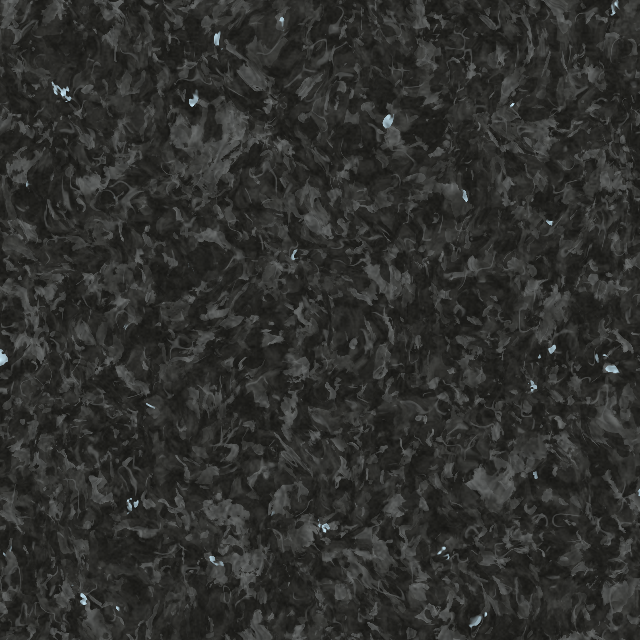
Reproduce this texture procedurally as a Shadertoy shader.

```glsl
const vec3 BLACK = vec3(0.118, 0.118, 0.108);
const vec3 CHARCOAL = vec3(0.172, 0.172, 0.162);
const vec3 SLATE = vec3(0.232, 0.235, 0.225);
const vec3 ASH = vec3(0.385, 0.395, 0.392);
const vec3 ICE = vec3(0.74, 0.85, 0.90);

const float COARSE_WARP = 0.04;
const float FINE_WARP = 0.017;
const float FLAKE_LEVEL = 0.79;
const int FLAKE_LAYERS = 4;
const float VEIN_WIDTH = 0.05;
const float CHIP_GRID = 7.0;
const float CHIP_CHANCE = 0.5;
const float MOTTLE = 0.34;
const float GRAIN = 0.035;

float hash(vec2 p) {
    return fract(sin(dot(p, vec2(127.1, 311.7))) * 43758.5453);
}

float noise(vec2 p) {
    vec2 i = floor(p), f = fract(p);
    f = f * f * (3.0 - 2.0 * f);
    return mix(mix(hash(i), hash(i + vec2(1, 0)), f.x),
               mix(hash(i + vec2(0, 1)), hash(i + vec2(1, 1)), f.x), f.y);
}

mat2 rotation(float a) {
    float c = cos(a), s = sin(a);
    return mat2(c, s, -s, c);
}

float fbm(vec2 p) {
    float sum = 0.0, amp = 0.53;
    for (int i = 0; i < 4; i++) {
        sum += amp * noise(p);
        p = rotation(0.6) * p * 2.03 + 17.3;
        amp *= 0.5;
    }
    return sum;
}

vec2 swirl(vec2 p, float freq, float amount) {
    return p + amount * (vec2(noise(p * freq + 3.7), noise(p * freq + 41.2)) - 0.5);
}

// Torn flakes of one layer: x is coverage, y is brightness
vec2 flakes(vec2 p, float layer) {
    float freq = 27.0 + 15.0 * layer;
    vec2 q = swirl(p + layer * 3.17, 38.0 + 14.0 * layer, FINE_WARP);
    vec2 r = rotation(1.4 * (hash(vec2(layer, 5.0)) - 0.5)) * q * freq * vec2(1.3, 0.75);
    float tear = fbm(q * 120.0) - 0.5;
    float cover = smoothstep(-0.03, 0.04, noise(r) + 0.45 * tear - FLAKE_LEVEL);
    float streak = noise(r * vec2(6.0, 2.0) + 9.0);
    float tone = smoothstep(0.2, 0.9, noise(q * 36.0 + 60.0));
    return vec2(cover * mix(0.5, 1.0, streak), tone);
}

// Thin curled lines, broken up into patches
float veins(vec2 q) {
    float ridge = abs(noise(q * vec2(66.0, 48.0) + 23.0) - 0.5);
    float patches = smoothstep(0.54, 0.72, noise(q * 52.0 + 80.0));
    return (1.0 - smoothstep(0.3 * VEIN_WIDTH, 1.6 * VEIN_WIDTH, ridge)) * patches;
}

// Sparse clusters of icy splinters
float chips(vec2 p, vec2 q) {
    float splinter = 0.65 * noise(q * vec2(105.0, 75.0)) + 0.35 * noise(q * 210.0);
    float mask = 0.0;
    vec2 cell = floor(p * CHIP_GRID);
    for (int y = -1; y <= 1; y++)
    for (int x = -1; x <= 1; x++) {
        vec2 id = cell + vec2(x, y);
        if (hash(id + 7.7) > CHIP_CHANCE) continue;
        vec2 centre = (id + vec2(hash(id + 1.3), hash(id + 2.9))) / CHIP_GRID;
        vec2 size = vec2(0.014, 0.030) * mix(0.6, 1.25, hash(id + 4.1));
        vec2 d = rotation(2.0 * (hash(id + 6.2) - 0.5)) * (p - centre);
        float body = clamp(2.2 * (1.0 - length(d / size)), 0.0, 1.0);
        mask = max(mask, smoothstep(0.53, 0.66, splinter * body));
    }
    return mask;
}

void mainImage(out vec4 fragColor, in vec2 fragCoord) {
    vec2 uv = fragCoord / iResolution.y;
    vec2 p = swirl(uv, 9.0, COARSE_WARP);
    vec2 q = swirl(p, 44.0, FINE_WARP);

    // Mottled dark ground
    vec3 col = mix(BLACK, CHARCOAL, smoothstep(0.34, 0.68, fbm(q * 62.0)));
    float haze = smoothstep(0.53, 0.68, fbm(q * vec2(56.0, 40.0) + 12.0));
    col = mix(col, SLATE, haze * mix(0.3, 1.0, noise(q * vec2(190.0, 120.0))));

    // Grey flakes and veins
    for (int i = 0; i < FLAKE_LAYERS; i++) {
        vec2 flake = flakes(p, float(i));
        col = mix(col, mix(SLATE, ASH, flake.y), flake.x);
    }
    col = mix(col, ASH, 0.55 * veins(q));

    // Black gaps cut over the flakes
    float gaps = smoothstep(0.70, 0.79, noise(q * vec2(58.0, 40.0) + 50.0) + 0.3 * (fbm(q * 120.0) - 0.5));
    col = mix(col, BLACK, 0.8 * gaps);

    // Fine mottle, grain and bright chips
    col *= 1.0 + MOTTLE * (noise(q * vec2(210.0, 170.0) + 31.0) - 0.5);
    col += GRAIN * (noise(uv * 330.0) - 0.5);
    col = mix(col, ICE * mix(0.6, 1.1, noise(q * 150.0)), chips(uv, q));

    fragColor = vec4(col, 1.0);
}
```
